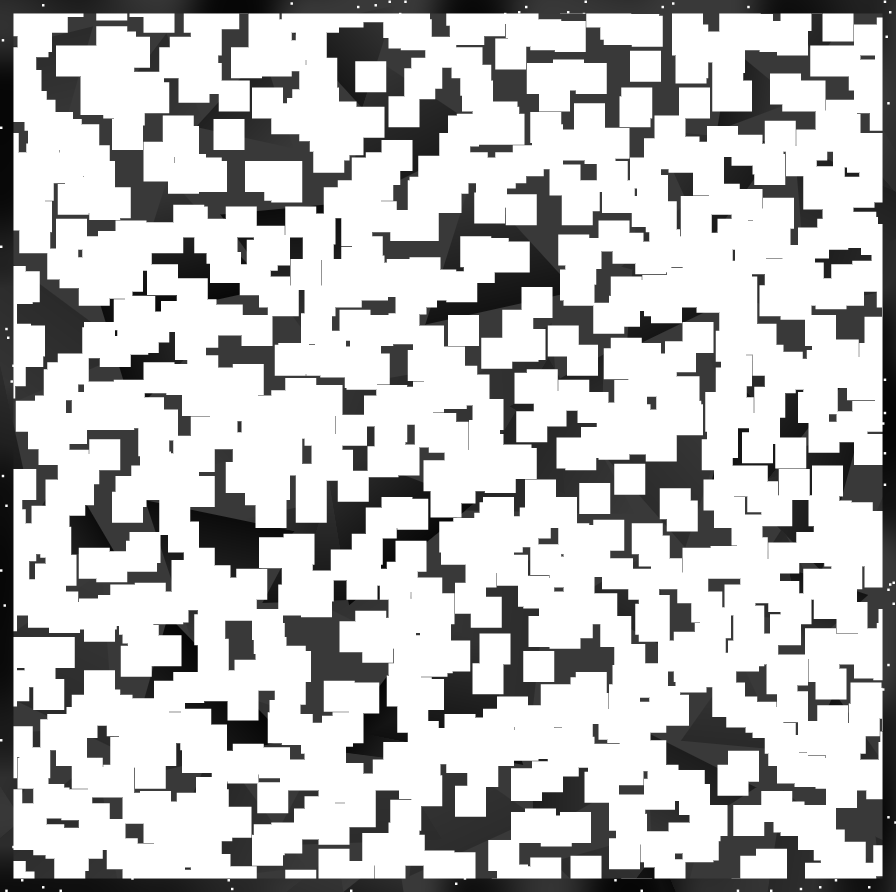
This texture is drawn by a WebGL 1 fragment shader. Its source:

```glsl
precision highp float;
uniform vec2 u_resolution;

// Lengths are in grid units; GRID of them span the canvas width.
const float GRID = 512.0;
const float TILE_CELL = 18.0;
const float TILE_SIZE = 17.72;
const float TILE_CHANCE = 0.33;
const float FRAME_WIDTH = 7.7;
const float SHARD_CELL = 64.0;
const float SHARD_CHANCE = 0.75;
const vec2 SHARD_RADIUS = vec2(13.0, 30.0);
const float FRAME_SHADE_SCALE = 45.0;
const float SPECK_CELL = 6.0;
const float SPECK_SIZE = 1.4;
const float SPECK_CHANCE = 0.13;
const float GRAY = 0.222;
const float BLACK = 0.025;
const float WHITE = 1.0;

vec3 hash3(vec3 p) {
  p = fract(p * vec3(0.1031, 0.1030, 0.0973));
  p += dot(p, p.yxz + 33.33);
  return fract((p.xxy + p.yxx) * p.zyx);
}

float valueNoise(vec2 p) {
  vec2 i = floor(p);
  vec2 f = fract(p);
  f = f * f * (3.0 - 2.0 * f);
  float a = hash3(vec3(i, 71.0)).x;
  float b = hash3(vec3(i + vec2(1.0, 0.0), 71.0)).x;
  float c = hash3(vec3(i + vec2(0.0, 1.0), 71.0)).x;
  float d = hash3(vec3(i + 1.0, 71.0)).x;
  return mix(mix(a, b, f.x), mix(c, d, f.x), f.y);
}

// Antialiased box given its lower left corner and size.
float boxCover(vec2 p, vec2 corner, vec2 size, float px) {
  vec2 inside = min(p - corner, corner + size - p);
  vec2 cover = clamp(inside / px + 0.5, 0.0, 1.0);
  return cover.x * cover.y;
}

// Union of equal squares strewn at random, several per cell.
float tiles(vec2 p, float px) {
  vec2 home = floor(p / TILE_CELL);
  float cover = 0.0;
  for (int y = -1; y <= 0; y++) {
    for (int x = -1; x <= 0; x++) {
      vec2 cell = home + vec2(float(x), float(y));
      for (int k = 0; k < 4; k++) {
        vec3 h = hash3(vec3(cell + 11.0, float(k) * 7.0 + 3.0));
        vec2 corner = cell * TILE_CELL + floor(h.xy * TILE_CELL);
        float present = step(h.z, TILE_CHANCE);
        cover = max(cover, present * boxCover(p, corner, vec2(TILE_SIZE), px));
      }
    }
  }
  return cover;
}

// Triangular shadows, darkest along one edge and fading to the far tip.
float shards(vec2 p, float px) {
  vec2 home = floor(p / SHARD_CELL);
  float dark = 0.0;
  for (int y = -1; y <= 1; y++) {
    for (int x = -1; x <= 1; x++) {
      vec2 cell = home + vec2(float(x), float(y));
      vec3 place = hash3(vec3(cell + 29.0, 41.0));
      vec3 look = hash3(vec3(cell + 29.0, 57.0));
      float angle = 6.2832 * look.x;
      float radius = mix(SHARD_RADIUS.x, SHARD_RADIUS.y, look.y);
      vec2 d = p - (cell + place.xy) * SHARD_CELL;
      float c = cos(angle);
      float s = sin(angle);
      d = vec2(c * d.x + s * d.y, c * d.y - s * d.x);
      float edge = max(abs(d.x) * 0.866 + d.y * 0.5, -d.y) - radius;
      float cover = clamp(0.5 - edge / px, 0.0, 1.0);
      float fade = clamp(1.0 - (d.y + radius) / (3.0 * radius), 0.0, 1.0);
      float strength = 0.25 + 0.8 * look.z * look.z;
      dark = max(dark, step(place.z, SHARD_CHANCE) * cover * fade * strength);
    }
  }
  return min(dark, 1.0);
}

float specks(vec2 p, float px) {
  vec2 cell = floor(p / SPECK_CELL);
  vec3 h = hash3(vec3(cell + 5.0, 83.0));
  vec2 corner = cell * SPECK_CELL + floor(h.xy * (SPECK_CELL - 1.0));
  return step(h.z, SPECK_CHANCE) * boxCover(p, corner, vec2(SPECK_SIZE), px);
}

void main() {
  float px = GRID / u_resolution.x;
  vec2 p = gl_FragCoord.xy * px;
  vec2 canvas = u_resolution * px;

  // Shaded ground seen through the gaps
  float dark = shards(p, px);
  float ground = mix(GRAY, BLACK, dark);
  float inner = mix(ground, WHITE, tiles(p, px));

  // Dark speckled frame
  float frameDark = max(dark, smoothstep(0.2, 0.9, valueNoise(p / FRAME_SHADE_SCALE)));
  float frame = mix(mix(GRAY, BLACK, frameDark), WHITE, specks(p, px));

  float window = boxCover(p, vec2(FRAME_WIDTH), canvas - 2.0 * FRAME_WIDTH, px);
  gl_FragColor = vec4(vec3(mix(frame, inner, window)), 1.0);
}
```
